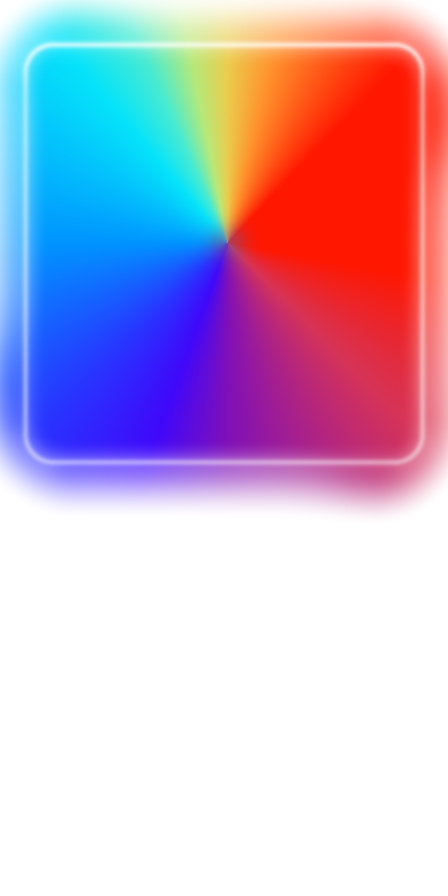
A Shadertoy shader for this background:

```glsl
// Glowing rounded panel with a conic rainbow fill and a light rim on white.
#define PANEL_CENTER vec2(0.500, 1.434)
#define PANEL_HALF   vec2(0.443, 0.466)
#define HUB          vec2(0.508, 1.458)
#define RIM_RADIUS   0.062
#define GLOW_RADIUS  0.115
#define GLOW_INNER   0.052
#define GLOW_OUTER   0.130
#define BULGE_SIZE   0.130
#define BULGE_AMOUNT 0.034
#define RIM_WIDTH    0.0075
#define RIM_LIGHT    0.36
#define HALO_LIGHT   0.14

// Colour stops: rgb and angle in degrees, counterclockwise from the right
const int STOP_COUNT = 12;
const vec4 STOPS[STOP_COUNT] = vec4[](
    vec4(1.00, 0.09, 0.00,  46.0), vec4(1.00, 0.57, 0.17,  76.0),
    vec4(0.92, 0.80, 0.30,  90.0), vec4(0.72, 0.91, 0.47, 101.0),
    vec4(0.28, 0.92, 0.82, 114.0), vec4(0.02, 0.89, 0.98, 130.0),
    vec4(0.00, 0.58, 1.00, 180.0), vec4(0.16, 0.20, 1.00, 225.0),
    vec4(0.25, 0.03, 0.98, 250.0), vec4(0.50, 0.06, 0.72, 270.0),
    vec4(0.84, 0.20, 0.34, 315.0), vec4(1.00, 0.09, 0.00, 350.0));

// Places where the outer glow swells
const vec2 BULGES[4] = vec2[](
    vec2(0.03, 1.14), vec2(0.85, 0.945), vec2(0.97, 1.74), vec2(0.18, 1.91));

float roundedBox(vec2 p, vec2 halfSize, float radius) {
    vec2 q = abs(p) - halfSize + radius;
    return length(max(q, 0.0)) + min(max(q.x, q.y), 0.0) - radius;
}

float gaussian(float x, float width) {
    return exp(-x * x / (width * width));
}

vec3 conicColor(vec2 p) {
    float angle = mod(degrees(atan(p.y, p.x + 1e-5)), 360.0);
    vec3 color = STOPS[0].rgb;
    for (int i = 1; i < STOP_COUNT; i++) {
        float span = STOPS[i].w - STOPS[i - 1].w;
        float t = clamp((angle - STOPS[i - 1].w) / span, 0.0, 1.0);
        color = mix(color, STOPS[i].rgb, t);
    }
    // Soften the point where all hues meet
    return mix(color, vec3(0.50, 0.32, 0.55), 0.6 * gaussian(length(p), 0.04));
}

void mainImage(out vec4 fragColor, in vec2 fragCoord) {
    vec2 p = fragCoord / iResolution.xy * vec2(1.0, 2.0);
    vec2 local = p - PANEL_CENTER;
    vec3 hue = conicColor(p - HUB);

    // Blurred panel with uneven glow
    float glowDistance = roundedBox(local, PANEL_HALF, GLOW_RADIUS);
    for (int i = 0; i < 4; i++) {
        glowDistance -= BULGE_AMOUNT * gaussian(length(p - BULGES[i]), BULGE_SIZE);
    }
    float glow = 1.0 - smoothstep(-GLOW_INNER, GLOW_OUTER, glowDistance);
    vec3 color = mix(vec3(1.0), hue, glow);

    // Light rim, brightest along the top
    float rimDistance = roundedBox(local, PANEL_HALF, RIM_RADIUS);
    float topLight = 0.2 * smoothstep(0.35, 0.47, local.y);
    float rim = (RIM_LIGHT + topLight) * gaussian(rimDistance, RIM_WIDTH)
              + HALO_LIGHT * gaussian(rimDistance, 3.5 * RIM_WIDTH);
    fragColor = vec4(mix(color, vec3(1.0), rim), 1.0);
}
```
